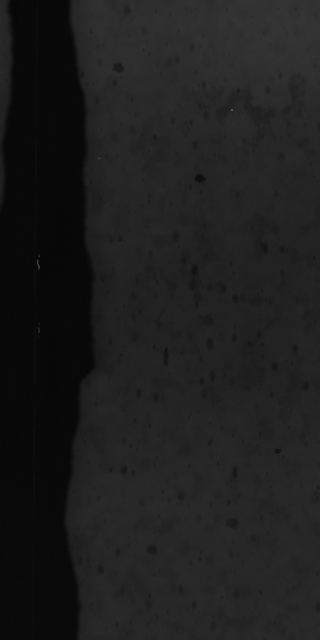
This texture is drawn by a WebGL 1 fragment shader. Its source:

```glsl
precision highp float;
// Worn charcoal plaster with a ragged black band down the left side.

uniform vec2 u_resolution;

float hash(vec2 p) {
  return fract(sin(dot(p, vec2(127.1, 311.7))) * 43758.545);
}

float valueNoise(vec2 p) {
  vec2 cell = floor(p);
  vec2 f = fract(p);
  f = f * f * (3.0 - 2.0 * f);
  float low = mix(hash(cell), hash(cell + vec2(1.0, 0.0)), f.x);
  float high = mix(hash(cell + vec2(0.0, 1.0)), hash(cell + vec2(1.0)), f.x);
  return mix(low, high, f.y);
}

// Layered noise, roughly 0..1 with mean 0.5
float fbm(vec2 p) {
  float sum = 0.0;
  float weight = 0.5;
  for (int i = 0; i < 5; i++) {
    sum += weight * valueNoise(p);
    p = mat2(1.6, 1.2, -1.2, 1.6) * p + 7.3;
    weight *= 0.5;
  }
  return sum / 0.97;
}

// Right border of the band at depth t (0 top, 1 bottom)
float bandRight(float t) {
  float x = 0.222 + 0.046 * smoothstep(0.02, 0.2, t);
  x += 0.024 * smoothstep(0.34, 0.46, t);
  x -= 0.045 * smoothstep(0.57, 0.605, t);
  x -= 0.040 * smoothstep(0.6, 0.84, t);
  return x + 0.033 * smoothstep(0.84, 0.9, t);
}

// Left border of the band, leaving the canvas below the upper third
float bandLeft(float t) {
  return 0.033 + 0.006 * smoothstep(0.0, 0.05, t)
    - 0.026 * smoothstep(0.11, 0.24, t) - 0.04 * smoothstep(0.29, 0.42, t);
}

// Broad light falloff of the plaster
float wallTone(vec2 p) {
  float t = p.y * 0.5;
  float tone = mix(0.182, 0.148, smoothstep(0.03, 0.26, t));
  tone -= 0.014 * smoothstep(0.25, 0.46, t);
  tone += 0.020 * smoothstep(0.5, 0.8, t);
  float corner = smoothstep(0.4, 0.95, p.x) * (1.0 - smoothstep(0.05, 0.19, t));
  return tone + 0.022 * corner;
}

// Blotch with a ragged outline
float stain(vec2 p, vec2 center, vec2 radius) {
  float rough = 0.9 * (fbm(p * 75.0) - 0.5);
  return 1.0 - smoothstep(0.45, 1.15, length((p - center) / radius) + rough);
}

// Random small flecks, at most one in each grid cell
float flecks(vec2 p, float scale, float density) {
  vec2 q = p * scale;
  vec2 home = floor(q);
  float amount = 0.0;
  for (int j = -1; j <= 1; j++) {
    for (int i = -1; i <= 1; i++) {
      vec2 cell = home + vec2(float(i), float(j));
      vec2 center = cell + vec2(hash(cell + 3.1), hash(cell + 8.7));
      float radius = mix(0.12, 0.38, hash(cell + 5.9));
      vec2 d = (q - center) * vec2(1.2, 0.75);
      float present = step(hash(cell + 14.3), density);
      float dotShape = 1.0 - smoothstep(0.3 * radius, radius, length(d));
      amount = max(amount, present * dotShape * hash(cell + 21.5));
    }
  }
  return amount;
}

// Short pale scratch on the seam
float scratch(vec2 p, vec2 center, float halfLength) {
  float bend = 0.008 * (valueNoise(vec2(p.y * 90.0, 4.0)) - 0.5);
  float across = 1.0 - smoothstep(0.001, 0.004, abs(p.x - center.x - bend));
  float along = 1.0 - smoothstep(0.5, 1.0, abs(p.y - center.y) / halfLength);
  return across * along * smoothstep(0.35, 0.7, valueNoise(p * 110.0));
}

float plaster(vec2 p) {
  float tone = wallTone(p);
  tone += 0.022 * (fbm(p * 5.0) - 0.5) + 0.026 * (fbm(p * 32.0 + 9.0) - 0.5);
  // Mottled dirt, strongest in two cloudy patches
  float patches = stain(p, vec2(0.9, 0.36), vec2(0.32, 0.15));
  patches += 0.6 * stain(p, vec2(0.62, 0.95), vec2(0.4, 0.15));
  float grime = smoothstep(0.52, 0.72, fbm(p * vec2(26.0, 20.0) + 31.0));
  tone -= grime * (0.014 + 0.018 * patches);
  tone -= 0.045 * flecks(p, 20.0, 0.3) + 0.03 * flecks(p + 2.7, 45.0, 0.25);
  // Distinct dark marks
  float marks = stain(p, vec2(0.37, 0.21), vec2(0.021, 0.018));
  marks += stain(p, vec2(0.625, 0.558), vec2(0.017, 0.015));
  marks += stain(p, vec2(0.867, 1.41), vec2(0.012, 0.010));
  marks += 0.7 * stain(p, vec2(0.518, 1.115), vec2(0.010, 0.027));
  marks += 0.6 * stain(p, vec2(0.735, 1.475), vec2(0.010, 0.025));
  marks += 0.6 * stain(p, vec2(0.477, 1.718), vec2(0.019, 0.019));
  marks += 0.6 * stain(p, vec2(0.725, 1.635), vec2(0.025, 0.020));
  return tone - 0.075 * min(marks, 1.0);
}

void main() {
  vec2 uv = gl_FragCoord.xy / u_resolution;
  vec2 p = vec2(uv.x, 2.0 * (1.0 - uv.y));
  float t = 1.0 - uv.y;

  // Signed distance outside the torn band borders
  float ragged = 0.030 * (fbm(vec2(p.y * 13.0, p.x * 9.0)) - 0.5);
  float outside = max(p.x - bandRight(t) - ragged, bandLeft(t) + ragged - p.x);
  float reveal = 0.78 * smoothstep(-0.012, 0.012, outside)
    + 0.22 * smoothstep(0.0, 0.075, outside);

  // Black band with a faint seam
  float band = 0.028 + 0.008 * fbm(p * vec2(24.0, 5.0)) + 0.006 * smoothstep(0.6, 1.0, t);
  float seam = 1.0 - smoothstep(0.001, 0.005, abs(p.x - 0.115 + 0.012 * t));
  band += 0.018 * seam * valueNoise(vec2(2.0, p.y * 22.0));
  band += 0.22 * scratch(p, vec2(0.120, 0.82), 0.03);
  band += 0.13 * scratch(p, vec2(0.120, 1.03), 0.03);

  float tone = mix(band, plaster(p), reveal);
  // Tiny pale chips
  tone += 0.25 * (1.0 - smoothstep(0.001, 0.005, distance(p, vec2(0.725, 0.344))));
  tone += 0.12 * (1.0 - smoothstep(0.001, 0.005, distance(p, vec2(0.31, 0.495))));
  tone += 0.006 * (hash(floor(p * 256.0)) - 0.5);
  gl_FragColor = vec4(vec3(tone), 1.0);
}
```
